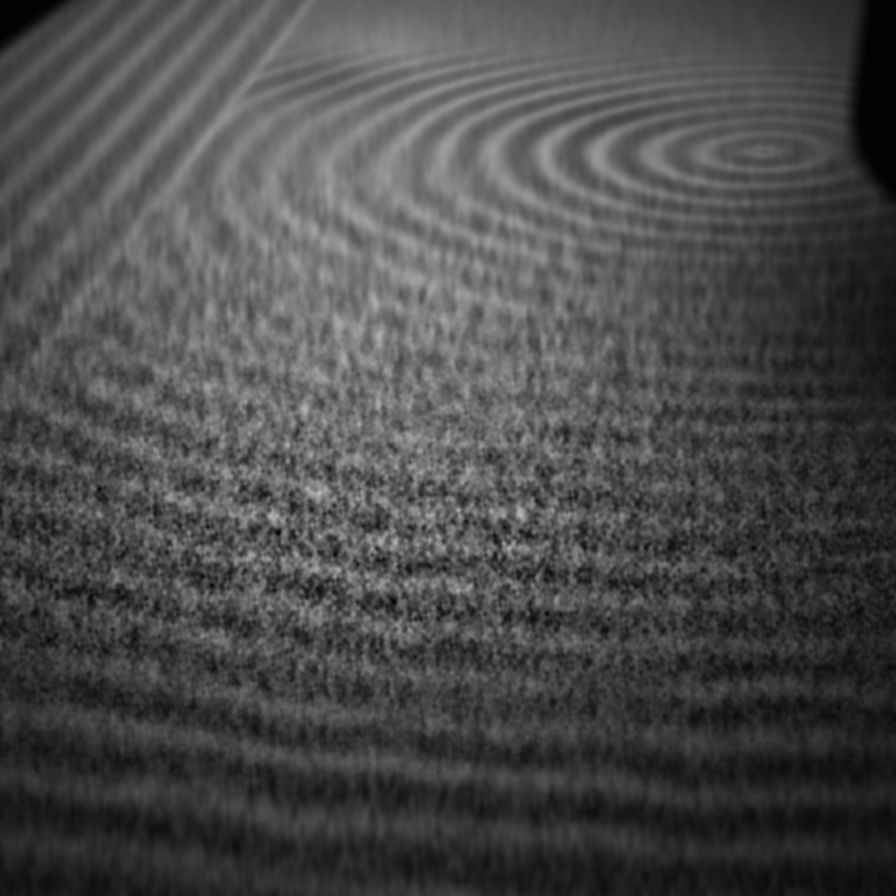
Write a Shadertoy shader that draws this texture.

```glsl
// Raked gravel seen at a low angle: straight furrows at the upper left, rings
// around a dark stone at the right. Furrows are drawn on a perspective ground
// plane, then covered with grain that is sharp only in a band of focus.

const float HORIZON = 1.62;      // height of the vanishing point
const float VANISH_X = 0.82;
const float DEPTH_SCALE = 2.7;
const float FURROW = 0.073;      // furrow spacing on the ground
const float BORDER = -0.76;      // ground x where straight furrows begin
const float TAU = 6.2831853;

float hash(vec2 p) {
    return fract(sin(dot(p, vec2(127.1, 311.7))) * 43758.5453);
}

float noise(vec2 p) {
    vec2 i = floor(p);
    vec2 f = fract(p);
    f = f * f * (3.0 - 2.0 * f);
    float low = mix(hash(i), hash(i + vec2(1, 0)), f.x);
    float high = mix(hash(i + vec2(0, 1)), hash(i + vec2(1, 1)), f.x);
    return mix(low, high, f.y);
}

// Signed noise made of two rotated layers, to hide the lattice
float grain(vec2 p) {
    vec2 q = mat2(0.8, 0.6, -0.6, 0.8) * p;
    return noise(p) + noise(q * 1.25 + 17.0) - 1.0;
}

// Soft elliptical spot
float spot(vec2 p, vec2 center, vec2 radius) {
    vec2 q = (p - center) / radius;
    return exp(-dot(q, q));
}

// Soft band around a value
float band(float x, float center, float width) {
    float q = (x - center) / width;
    return exp(-q * q);
}

vec2 groundPlane(vec2 p) {
    float drop = HORIZON - p.y;
    return vec2((p.x - VANISH_X) / drop, DEPTH_SCALE / drop);
}

// Furrow profile with a slightly narrow crest
float ridge(float x) {
    float wave = sin(TAU * x);
    return wave + 0.25 * (wave * wave - 0.5);
}

float ringFurrows(vec2 p, vec2 ground) {
    vec2 center = vec2(0.04, 3.42);
    float radius = length(ground - center);
    float wobble = 0.35 * (noise(p * vec2(9.0, 14.0)) - 0.5);
    float contrast = 0.13 + 0.13 * band(p.y, 0.12, 0.25);
    contrast += 0.16 * spot(p, vec2(0.58, 0.84), vec2(0.25, 0.055));
    contrast *= 0.45 + 1.1 * noise(p * vec2(6.0, 15.0) + 5.0);
    contrast *= 1.0 - 0.65 * band(p.y, 0.67, 0.09);
    contrast *= 1.0 - smoothstep(0.89, 0.96, p.y);
    return contrast * ridge(radius / FURROW + wobble);
}

float straightFurrows(vec2 p, vec2 ground) {
    float fade = 0.6 + 0.6 * noise(p * 7.0);
    return 0.17 * fade * ridge((ground.x - BORDER) / FURROW + 0.2);
}

// Broad light falling off towards the edges
float lighting(vec2 p) {
    float light = 0.055 + 0.45 * spot(p, vec2(0.42, 0.75), vec2(0.51, 0.61));
    light += 0.10 * spot(p, vec2(0.82, 0.85), vec2(0.16, 0.09));
    light += 0.07 * spot(p, vec2(0.43, 0.945), vec2(0.06, 0.025));
    light -= 0.09 * spot(p, vec2(1.0, 0.66), vec2(0.22, 0.16));
    light -= 0.09 * spot(p, vec2(0.37, 0.91), vec2(0.08, 0.025));
    light -= 0.08 * spot(p, vec2(0.70, 0.87), vec2(0.14, 0.025));
    light -= 0.07 * spot(p, vec2(0.5, 1.03), vec2(0.5, 0.06));
    return light;
}

// Gravel: fine in focus, stretched vertically where it is out of focus
float gravel(vec2 p) {
    float focus = band(p.y, 0.37, 0.19);
    float fine = grain(p * vec2(190.0, 165.0));
    float soft = grain(p * vec2(125.0, 55.0) + 31.0);
    float clumps = grain(p * vec2(45.0, 55.0) + 73.0);
    float softAmount = 0.32 * (1.0 - smoothstep(0.6, 0.9, p.y)) + 0.06;
    return 0.72 * focus * fine + softAmount * soft + 0.12 * clumps * (1.1 - p.y);
}

// Coverage of the stone at the right and the dark upper left corner
float darkShapes(vec2 p) {
    float side = 0.95 + 0.13 * (p.y - 0.85) - p.x;
    float base = 0.75 * (0.825 - 0.95 * (p.x - 0.95) - p.y);
    float blend = 0.018;
    float stone = blend * log(exp(side / blend) + exp(base / blend));
    float corner = (p.y - 0.94 - 0.7 * p.x) * 0.82;
    return max(1.0 - smoothstep(-0.008, 0.018, stone),
               smoothstep(-0.012, 0.016, corner));
}

void mainImage(out vec4 fragColor, in vec2 fragCoord) {
    vec2 p = fragCoord / iResolution.xy;
    vec2 ground = groundPlane(p);
    float inRings = smoothstep(BORDER - 0.012, BORDER + 0.012, ground.x);
    float furrows = mix(straightFurrows(p, ground), ringFurrows(p, ground), inRings);
    float borderCrest = 0.13 * band(ground.x, BORDER, 0.012);
    float shade = lighting(p) * (1.0 + furrows + borderCrest + gravel(p));
    shade = mix(shade, 0.008, darkShapes(p));
    fragColor = vec4(vec3(clamp(shade, 0.0, 1.0)), 1.0);
}
```
